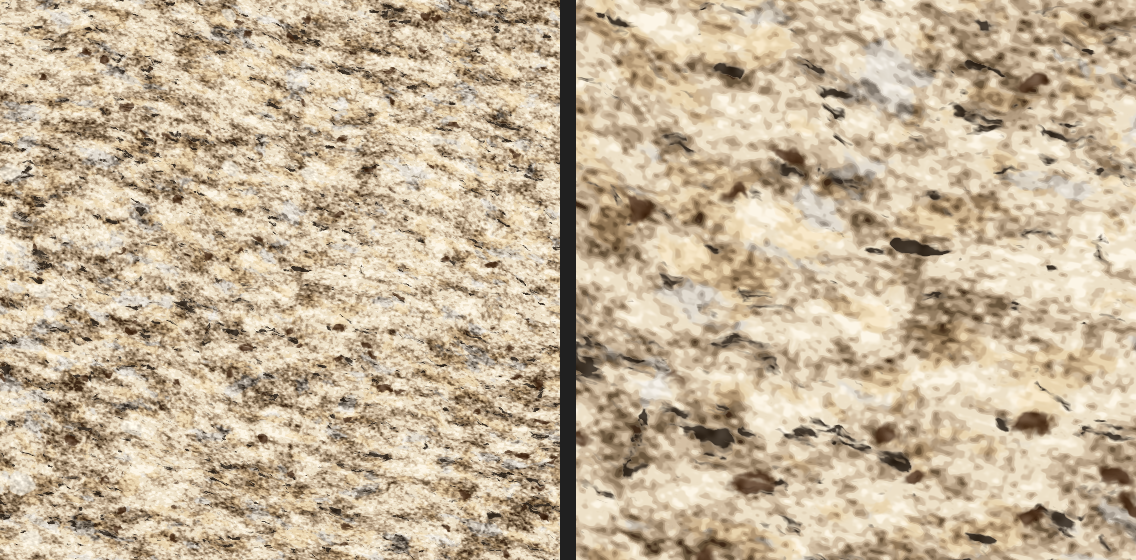
Left: the whole. Right: its middle third, enlarged.
Write a WebGL 2 fragment shader that draws this texture.

```glsl
#version 300 es
precision highp float;

#define SLOPE -0.28
#define STREAK_SCALE vec2(25.0, 62.0)
#define CLUMP_SCALE vec2(7.0, 13.0)
#define FLECK_SCALE vec2(46.0, 118.0)
#define GRAIN_SCALE vec2(165.0, 235.0)
#define WARP 0.006
#define TONE_SHIFT 0.22
#define FLECK_LEVEL 1.80
#define RUST_CHANCE 0.34
#define PEBBLE_CHANCE 0.20

uniform vec2 u_resolution;
out vec4 fragColor;

float hash(vec2 p) {
    vec3 q = fract(p.xyx * 0.1031);
    q += dot(q, q.yzx + 33.33);
    return fract((q.x + q.y) * q.z);
}

float valueNoise(vec2 p) {
    vec2 i = floor(p), f = fract(p);
    vec2 w = f * f * (3.0 - 2.0 * f);
    float low = mix(hash(i), hash(i + vec2(1, 0)), w.x);
    float high = mix(hash(i + vec2(0, 1)), hash(i + vec2(1, 1)), w.x);
    return mix(low, high, w.y);
}

mat2 rotation(float angle) {
    float c = cos(angle), s = sin(angle);
    return mat2(c, s, -s, c);
}

// Layered noise scaled to zero mean and about unit deviation
float layeredNoise(vec2 p) {
    mat2 turn = rotation(0.6);
    float sum = 0.0, amplitude = 0.5;
    for (int i = 0; i < 4; i++) {
        sum += amplitude * (valueNoise(p) - 0.5);
        p = turn * p * 2.03 + 17.3;
        amplitude *= 0.5;
    }
    return sum / 0.124;
}

// Scattered rounded grains: coverage from 0 to 1
float scatteredGrains(vec2 p, float cells, float chance, float radius, float seed) {
    vec2 home = floor(p * cells);
    float cover = 0.0;
    for (int y = -1; y <= 1; y++) {
        for (int x = -1; x <= 1; x++) {
            vec2 id = home + vec2(x, y) + seed;
            vec2 jitter = vec2(hash(id + 3.1), hash(id + 8.7));
            vec2 offset = p - (id - seed + jitter) / cells;
            float size = radius * mix(0.5, 1.0, hash(id + 21.9));
            float d = length(offset * vec2(0.85, 1.2)) - size;
            float present = step(hash(id + 40.3), chance);
            cover = max(cover, present * (1.0 - smoothstep(-0.002, 0.002, d)));
        }
    }
    return cover;
}

// Mineral colours ordered from dark to pale
vec3 stoneColor(float tone) {
    vec3 c = mix(vec3(0.25, 0.16, 0.09), vec3(0.42, 0.34, 0.24), smoothstep(-2.5, -1.9, tone));
    c = mix(c, vec3(0.58, 0.49, 0.38), smoothstep(-1.7, -1.2, tone));
    c = mix(c, vec3(0.71, 0.62, 0.51), smoothstep(-1.1, -0.6, tone));
    c = mix(c, vec3(0.83, 0.75, 0.64), smoothstep(-0.5, 0.0, tone));
    c = mix(c, vec3(0.93, 0.88, 0.78), smoothstep(0.2, 0.8, tone));
    return mix(c, vec3(0.99, 0.96, 0.90), smoothstep(1.2, 2.4, tone));
}

void main() {
    vec2 uv = gl_FragCoord.xy / min(u_resolution.x, u_resolution.y);

    // Tilted bedding with ragged edges
    vec2 bed = rotation(-SLOPE) * uv + 4.0;
    bed.y += 0.009 * layeredNoise(bed * 2.5 + 60.0);
    vec2 ragged = vec2(layeredNoise(bed * 55.0), layeredNoise(bed * 55.0 + 31.0));
    vec2 p = bed + ragged * WARP * vec2(0.6, 0.25);

    // Tone from streaks, broad clumps and two sizes of grain
    float streak = layeredNoise(p * STREAK_SCALE);
    float clump = layeredNoise(p * CLUMP_SCALE + 90.0);
    float grain = (valueNoise(bed * GRAIN_SCALE) - 0.5) / 0.21;
    float dust = (valueNoise(bed * GRAIN_SCALE * 1.7 + 50.0) - 0.5) / 0.21;
    float tone = 0.74 * streak + 0.18 * clump + 0.46 * grain + 0.38 * dust + TONE_SHIFT;
    vec3 color = stoneColor(tone);

    // Faint ochre stains and small cool quartz patches
    float stain = layeredNoise(p * vec2(32.0, 56.0) + 140.0);
    float quartz = layeredNoise(p * vec2(25.0, 48.0) + 210.0);
    color *= mix(vec3(1.0), vec3(0.97, 0.91, 0.79), 0.6 * smoothstep(0.5, 1.4, stain));
    float cool = smoothstep(1.0, 1.8, quartz);
    color = mix(color, vec3(dot(color, vec3(0.33))) * vec3(1.0, 0.99, 0.98), 0.6 * cool);

    // Pale pebbles
    float pebble = scatteredGrains(bed + ragged * 0.0014, 7.0, PEBBLE_CHANCE, 0.020, 5.0);
    vec3 pebbleColor = vec3(0.91, 0.88, 0.82) + 0.03 * (grain + dust) + 0.02 * streak;
    color = mix(color, pebbleColor, 0.8 * pebble);

    // Black mica flecks with grey-brown margins, gathered in darker streaks
    float fleck = layeredNoise(p * FLECK_SCALE + 300.0) - 0.15 * clump - 0.30 * streak;
    fleck += 0.10 * dust - 2.0 * pebble;
    color = mix(color, vec3(0.50, 0.45, 0.39), 0.5 * smoothstep(-0.4, 0.1, fleck - FLECK_LEVEL));
    float mica = smoothstep(0.0, 0.6, fleck - FLECK_LEVEL);
    color = mix(color, vec3(0.19, 0.15, 0.11) + 0.03 * grain, 0.9 * mica);

    // Rust-brown garnets
    float rust = scatteredGrains(bed + ragged * 0.0030, 19.0, RUST_CHANCE, 0.009, 70.0);
    vec3 rustColor = vec3(0.29, 0.18, 0.10) + 0.05 * grain;
    color = mix(color, rustColor, 0.85 * rust * (1.0 - smoothstep(-0.2, 0.9, streak)));

    fragColor = vec4(clamp(color, 0.0, 1.0), 1.0);
}
```
